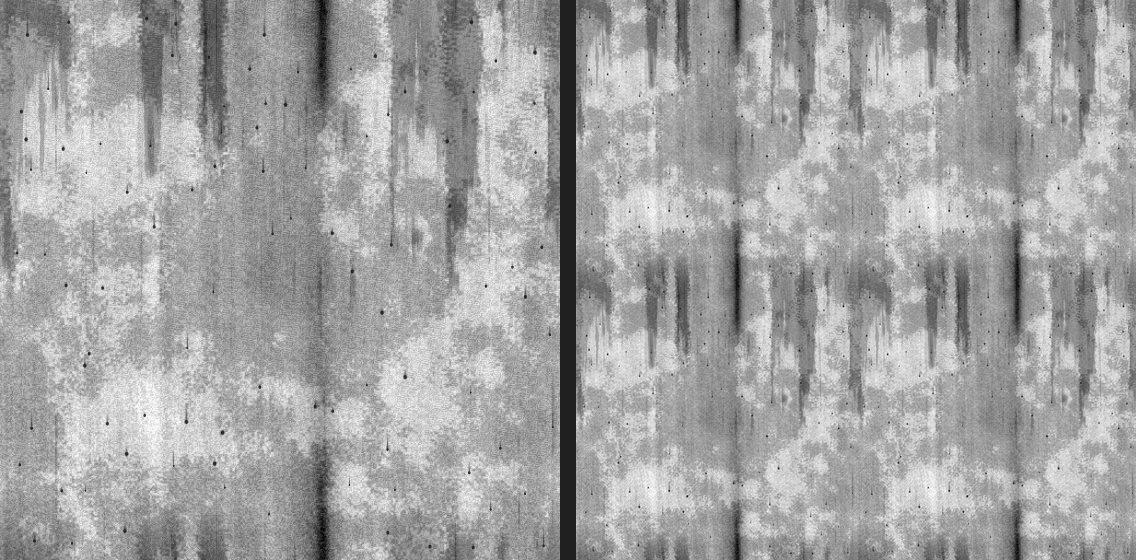
Left, the tile; right, the same tile 2 across and 2 down.
This texture is drawn by a Shadertoy shader. Its source:

```glsl
// Weathered grey concrete wall with dark water stains, drips, pits and grain; tiles on all sides.

const float TAU = 6.28319;
const float BASE_GREY = 0.645;
const float STAIN_START = 1.14;   // stains begin just below the wrap and run downwards
const float PIT_CELLS = 14.0;
const int STAIN_COUNT = 8;

// Each stain: centre x, half width, length, strength
const vec4 STAINS[STAIN_COUNT] = vec4[STAIN_COUNT](
    vec4(0.060, 0.070, 0.34, 0.75),
    vec4(0.285, 0.036, 0.36, 0.95),
    vec4(0.380, 0.021, 0.42, 1.00),
    vec4(0.745, 0.047, 0.47, 0.95),
    vec4(0.825, 0.029, 0.58, 1.05),
    vec4(0.898, 0.004, 0.28, 1.00),
    vec4(0.960, 0.020, 0.20, 0.55),
    vec4(0.998, 0.024, 0.55, 0.95));

float hash(vec2 p) {
    return fract(sin(dot(p, vec2(127.1, 311.7))) * 43758.5);
}

float wrapDelta(float d) {
    return fract(d + 0.5) - 0.5;
}

float bell(float d, float width) {
    return exp(-d * d / (width * width));
}

// Value noise that repeats after a whole number of cells
float noise(vec2 p, vec2 cells, float seed) {
    vec2 g = p * cells;
    vec2 i = floor(g);
    vec2 f = g - i;
    f = f * f * (3.0 - 2.0 * f);
    vec2 a = mod(i, cells) + seed;
    vec2 b = mod(i + 1.0, cells) + seed;
    return mix(mix(hash(a), hash(vec2(b.x, a.y)), f.x),
               mix(hash(vec2(a.x, b.y)), hash(b), f.x), f.y);
}

float fbm(vec2 p, vec2 cells, float seed) {
    float sum = 0.0, weight = 0.5;
    for (int k = 0; k < 5; k++) {
        sum += weight * noise(p, cells, seed + float(k) * 7.3);
        cells *= 2.0;
        weight *= 0.55;
    }
    return sum / 1.055;
}

// Ragged stain that fades in at its top and ends in uneven drips
float stain(vec2 p, vec4 s, float ragged, float drips) {
    float depth = fract(STAIN_START - p.y);
    float side = abs(wrapDelta(p.x - s.x)) - s.y + 0.035 * (ragged - 0.5);
    float tail = s.z - depth + 0.65 * (drips - 0.5) + 0.25 * (ragged - 0.5);
    return s.w * (1.0 - smoothstep(-0.006, 0.010, side))
               * smoothstep(-0.04, 0.05, tail) * smoothstep(0.0, 0.18, depth);
}

// Soft dark band over the full height with a blacker core near the wrap
float column(vec2 p, float x, float drips) {
    float dx = wrapDelta(p.x - x);
    float wave = cos(TAU * p.y);
    float body = bell(dx, 0.033) * (0.75 + 0.25 * wave);
    body *= 1.0 - 0.6 * bell(p.y - 0.70, 0.07);
    float core = bell(dx - 0.004, 0.010) * smoothstep(0.1, 0.8, wave);
    return (body + 0.8 * core) * (0.45 + 1.1 * drips);
}

// Scattered pits, each with a thin run mark above it
float pits(vec2 p, float cells) {
    float dark = 0.0;
    for (int row = -1; row <= 1; row++) {
        vec2 cell = floor(p * cells) + vec2(0.0, float(row));
        vec2 id = mod(cell, cells);
        vec2 spot = 0.12 + 0.76 * vec2(hash(id + 3.1), hash(id + 8.7));
        vec2 d = (p * cells - cell - spot) / cells;
        float size = mix(0.0016, 0.0036, hash(id + 15.2));
        float run = mix(0.008, 0.055, pow(hash(id + 21.4), 3.0));
        float dotMask = 1.0 - smoothstep(0.5 * size, 1.3 * size, length(d * vec2(1.0, 0.8)));
        float runMask = bell(d.x, 0.6 * size) * smoothstep(-0.001, 0.001, d.y)
                      * (1.0 - smoothstep(0.0, run, d.y));
        float present = step(hash(id + 30.6), 0.42);
        dark = max(dark, present * max(dotMask, 0.65 * runMask));
    }
    return dark;
}

void mainImage(out vec4 fragColor, in vec2 fragCoord) {
    vec2 p = fragCoord / iResolution.xy;

    // Shared noise layers
    float cloud = fbm(p, vec2(4.0, 4.0), 1.0);
    float mottle = fbm(p, vec2(24.0, 20.0), 12.0);
    float ragged = fbm(p, vec2(36.0, 14.0), 23.0);
    float drips = fbm(p, vec2(40.0, 2.0), 34.0);
    float grain = noise(p - 0.5 / 512.0, vec2(512.0), 45.0) - 0.5;
    float clump = noise(p, vec2(230.0), 56.0) - 0.5;

    // Bare concrete with pale worn patches
    float tone = BASE_GREY + 0.22 * (cloud - 0.5) + 0.16 * (mottle - 0.5) + 0.20 * (drips - 0.5);
    float worn = cloud + 0.7 * (mottle - 0.5) + 0.18 * clump;
    tone += 0.12 * smoothstep(0.55, 0.70, worn);

    // Stains, central band and faint thin runs
    float dark = 0.0;
    for (int k = 0; k < STAIN_COUNT; k++) {
        dark = max(dark, stain(p, STAINS[k], ragged + 0.25 * clump, drips));
    }
    tone -= 0.28 * dark * (0.75 + 0.5 * mottle);
    tone -= 0.26 * column(p, 0.572, drips);
    float runs = smoothstep(0.78, 0.98, noise(p, vec2(150.0, 4.0), 67.0));
    tone -= 0.13 * runs * smoothstep(0.40, 0.60, ragged);

    // Grain and pits
    tone += (0.21 * grain + 0.10 * clump) * (1.0 - 0.35 * dark);
    tone = mix(tone, 0.10, 0.9 * pits(p, PIT_CELLS));

    fragColor = vec4(vec3(clamp(tone, 0.03, 0.97)), 1.0);
}
```
